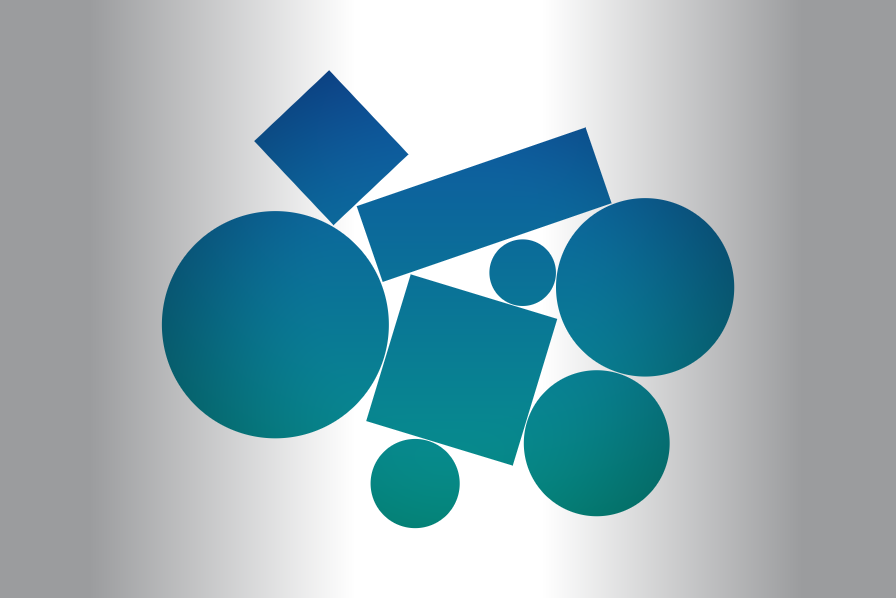
Reproduce this background procedurally as a WebGL 1 fragment shader.

```glsl
precision highp float;

uniform vec2 u_resolution;

float disc(vec2 p, vec2 center, float radius) {
  return length(p - center) - radius;
}

float box(vec2 p, vec2 center, vec2 halfSize, float angle) {
  float c = cos(angle), s = sin(angle);
  p -= center;
  vec2 q = abs(vec2(c * p.x + s * p.y, c * p.y - s * p.x)) - halfSize;
  return length(max(q, 0.0)) + min(max(q.x, q.y), 0.0);
}

// Signed distance to the whole cluster
float cluster(vec2 p) {
  float discs = disc(p, vec2(0.461, 0.457), 0.190);
  discs = min(discs, disc(p, vec2(1.080, 0.5195), 0.1492));
  discs = min(discs, disc(p, vec2(0.999, 0.2588), 0.1221));
  discs = min(discs, disc(p, vec2(0.875, 0.544), 0.0557));
  discs = min(discs, disc(p, vec2(0.695, 0.1914), 0.0746));

  float boxes = box(p, vec2(0.773, 0.3813), vec2(0.1282), -0.295);
  boxes = min(boxes, box(p, vec2(0.5547, 0.753), vec2(0.0967, 0.0863), -0.814));
  boxes = min(boxes, box(p, vec2(0.8105, 0.6577), vec2(0.2026, 0.067), 0.331));
  return min(discs, boxes);
}

void main() {
  vec2 uv = gl_FragCoord.xy / u_resolution;
  vec2 p = uv * vec2(1.5, 1.0);

  // Grey sides rising to a white central band
  float rise = clamp((uv.x - 0.10) / 0.297, 0.0, 1.0);
  float fall = clamp((0.895 - uv.x) / 0.29, 0.0, 1.0);
  vec3 color = mix(vec3(0.608, 0.612, 0.62), vec3(1.0), min(rise, fall));

  // Teal to blue fill, shaded away from the middle
  vec3 fill = mix(vec3(0.02, 0.59, 0.54), vec3(0.06, 0.32, 0.64),
                  clamp((uv.y - 0.12) / 0.76, 0.0, 1.0));
  fill *= 1.0 - 0.38 * smoothstep(0.2, 0.65, length(p - vec2(0.75, 0.5)));

  // Edges softened over about one pixel
  float coverage = clamp(0.5 - cluster(p) * u_resolution.y, 0.0, 1.0);
  gl_FragColor = vec4(mix(color, fill, coverage), 1.0);
}
```
